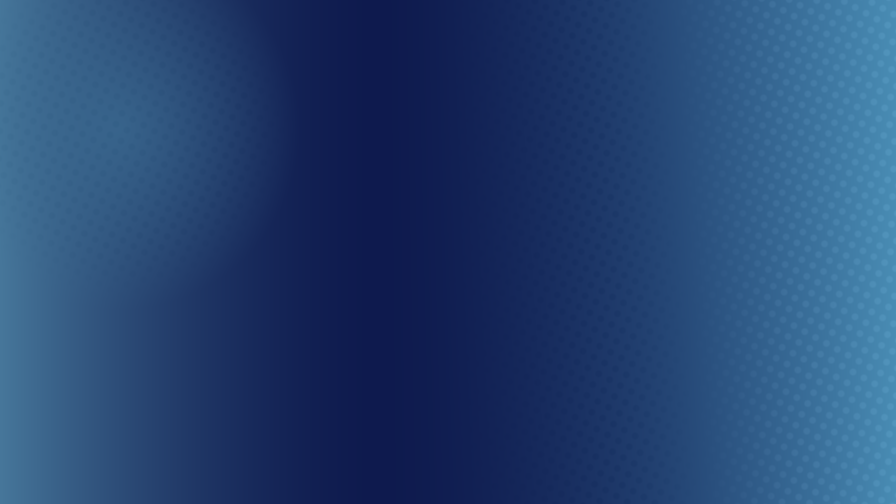
Write a Shadertoy shader that draws this background.

```glsl
// A navy field lit from both sides, with a soft round glow at the upper left.
// Two power ramps blend the side lights over the navy; a rotated grid of
// faint halftone dots follows the light.

#define DARK_X 0.42
#define RAMP_POWER 1.6
#define RIGHT_SLANT 0.07
#define GLOW_CENTER vec2(0.235, 0.745)
#define GLOW_RADIUS 0.36
#define GLOW_STRENGTH 0.72
#define DOT_PITCH 0.0245
#define DOT_RADIUS 0.27
#define DOT_ANGLE 0.50
#define DOT_CONTRAST 0.035

const vec3 NAVY  = vec3(0.055, 0.102, 0.305);
const vec3 SLATE = vec3(0.275, 0.465, 0.605);
const vec3 SKY   = vec3(0.285, 0.550, 0.705);
const vec3 HAZE  = vec3(0.235, 0.425, 0.575);

// Coverage of round dots on a rotated square grid.
float dotGrid(vec2 p) {
    float c = cos(DOT_ANGLE), s = sin(DOT_ANGLE);
    vec2 cell = fract(mat2(c, s, -s, c) * p / DOT_PITCH) - 0.5;
    float soft = max(0.10, 1.0 / (DOT_PITCH * iResolution.y));
    return 1.0 - smoothstep(DOT_RADIUS - soft, DOT_RADIUS + soft, length(cell));
}

void mainImage(out vec4 fragColor, in vec2 fragCoord) {
    vec2 uv = fragCoord / iResolution.xy;
    vec2 p = fragCoord / iResolution.y;

    // Side lights; the right one leans in towards the top.
    float left = pow(clamp(1.0 - uv.x / DARK_X, 0.0, 1.0), RAMP_POWER);
    float across = clamp((uv.x - DARK_X) / (1.0 - DARK_X), 0.0, 1.0);
    float lean = RIGHT_SLANT * (uv.y - 0.5) * 4.0 * across * (1.0 - across);
    float right = pow(max(across + lean, 0.0), RAMP_POWER);

    vec3 color = mix(NAVY, SLATE, left);
    color = mix(color, SKY, min(right, 1.0));

    // Round glow, fading almost linearly to its rim.
    float glow = max(1.0 - length(p - GLOW_CENTER) / GLOW_RADIUS, 0.0);
    color = mix(color, HAZE, GLOW_STRENGTH * glow);

    // Dots are darker than the dim field and lighter than the bright edge.
    float tone = mix(-0.45, 1.0, smoothstep(0.25, 0.75, right));
    float presence = smoothstep(0.02, 0.30, right) * tone
                   - 0.35 * smoothstep(0.0, 0.4, glow);
    color += DOT_CONTRAST * presence * dotGrid(p);

    fragColor = vec4(color, 1.0);
}
```
